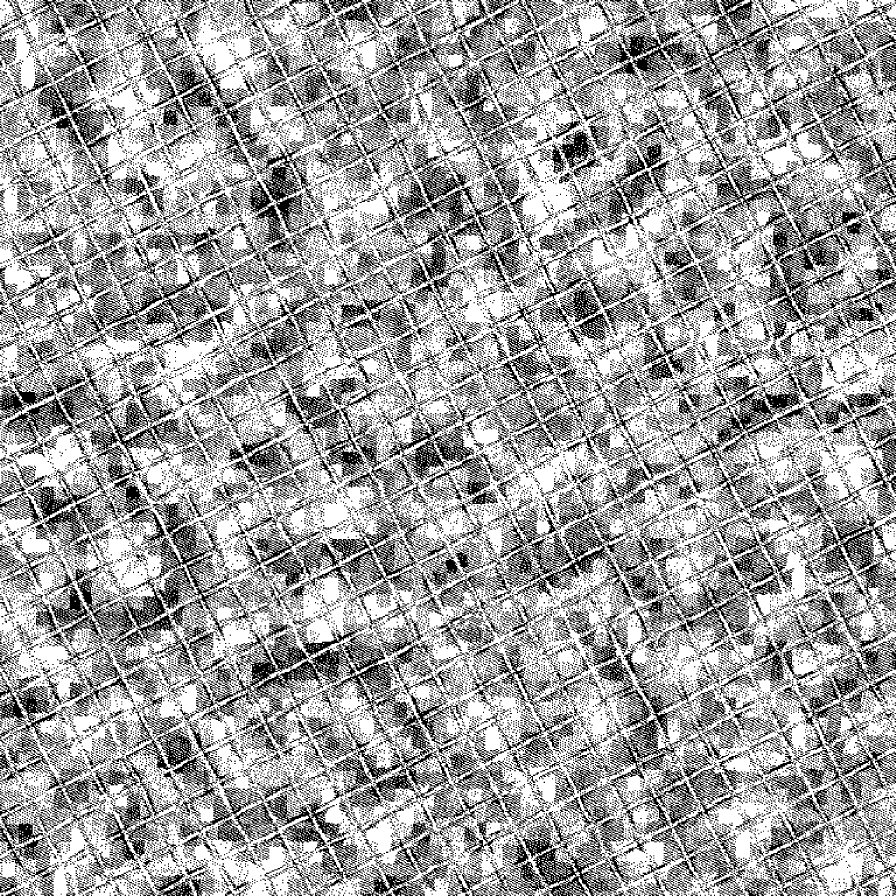
This texture is drawn by a WebGL 2 fragment shader. Its source:

```glsl
#version 300 es
precision highp float;
// Finely stippled grey mosaic seen through a slanted grid of bent glass tiles.

uniform vec2 u_resolution;
out vec4 fragColor;

const float TAU = 6.2831853;
const float DOT_COUNT = 768.0;     // stipple cells across the canvas
const float DOT_WAVE = 0.55;       // how far rows of dots meander
const float TILE_SIZE = 0.039;     // glass tile width
const float TILE_ANGLE = 0.475;    // slant of the tile grid, radians
const float TILE_BEND = 0.085;     // refraction strength, in tiles
const float BEND_LIMIT = 20.0;     // caps the refraction at the seams
const float SEAM_WOBBLE = 0.07;    // unevenness of the seams, in tiles
const float WOBBLE_SCALE = 28.0;
const float BLOCK_COUNT = 50.0;    // mosaic blocks across the canvas
const float BLOTCH_SCALE = 17.5;   // frequency of the dark blotches
const mat2 DETAIL_TURN = mat2(1.7, 1.2, -1.2, 1.7);  // turns and shrinks the finer octave
const float DETAIL_WEIGHT = 0.85;  // strength of the finer octave
const float MEAN_TONE = 0.665;
const float CONTRAST = 0.82;
const float SEAM_SHEEN = 0.25;     // light along the seam core
const float SEAM_SHADE = 0.27;     // dark beside the seam
const float STREAK_SCALE = 1.7;    // frequency of the shade streaks, per tile
const float STREAK_DEPTH = 3.0;
const int SAMPLES = 3;             // samples per pixel and axis

float hash(vec2 p) {
    vec3 h = fract(p.xyx * vec3(0.1031, 0.1030, 0.0973));
    h += dot(h, h.yzx + 33.33);
    return fract((h.x + h.y) * h.z);
}

float cornerSlope(vec2 corner, vec2 offset) {
    float angle = TAU * hash(corner);
    return dot(vec2(cos(angle), sin(angle)), offset);
}

float gradientNoise(vec2 p) {
    vec2 i = floor(p);
    vec2 f = p - i;
    vec2 w = f * f * f * (f * (f * 6.0 - 15.0) + 10.0);
    vec2 e = vec2(0.0, 1.0);
    float low = mix(cornerSlope(i, f), cornerSlope(i + e.yx, f - e.yx), w.x);
    float high = mix(cornerSlope(i + e, f - e), cornerSlope(i + e.yy, f - e.yy), w.x);
    return mix(low, high, w.y);
}

// Grey level of the square block that holds p
float mosaicTone(vec2 p) {
    vec2 place = (floor(p * BLOCK_COUNT) + 0.5) / BLOCK_COUNT * BLOTCH_SCALE;
    float blotches = gradientNoise(place + 40.0);
    float detail = gradientNoise(DETAIL_TURN * place + 90.0);
    return clamp(MEAN_TONE + CONTRAST * (blotches + DETAIL_WEIGHT * detail), 0.0, 1.0);
}

// Mosaic squeezed towards the tile edges, with lit and shaded seams
float glassTone(vec2 p) {
    float c = cos(TILE_ANGLE);
    float s = sin(TILE_ANGLE);
    mat2 tilt = mat2(c, -s, s, c);
    vec2 tile = tilt * p / TILE_SIZE;
    tile += SEAM_WOBBLE * gradientNoise(p * WOBBLE_SCALE + 7.0);
    vec2 local = fract(tile) - 0.5;
    vec2 bend = clamp(tan(0.5 * TAU * local), -BEND_LIMIT, BEND_LIMIT);
    vec2 source = transpose(tilt) * (tile + TILE_BEND * bend) * TILE_SIZE;

    vec2 gap = 0.5 - abs(local);
    vec2 core = 1.0 - smoothstep(0.02, 0.07, gap);
    vec2 flank = smoothstep(0.03, 0.07, gap) * (1.0 - smoothstep(0.08, 0.14, gap));
    float streaks = 1.0 + STREAK_DEPTH * gradientNoise(tile * STREAK_SCALE);
    float sheen = SEAM_SHEEN * max(core.x, core.y);
    float shade = SEAM_SHADE * streaks * max(flank.x, flank.y);
    return mosaicTone(source) + sheen - shade;
}

// Evenly spread threshold whose rows of dots wander
float stippleThreshold(vec2 cell) {
    float wander = DOT_WAVE * gradientNoise(cell * 0.17);
    return fract(dot(cell, vec2(0.75488, 0.56984)) + wander);
}

void main() {
    float canvasSize = min(u_resolution.x, u_resolution.y);
    vec2 corner = gl_FragCoord.xy - 0.5;

    // Average the black and white dots that the pixel covers
    float light = 0.0;
    for (int y = 0; y < SAMPLES; y++) {
        for (int x = 0; x < SAMPLES; x++) {
            vec2 offset = (vec2(x, y) + 0.5) / float(SAMPLES);
            vec2 cell = floor((corner + offset) / canvasSize * DOT_COUNT);
            float tone = glassTone((cell + 0.5) / DOT_COUNT);
            light += step(stippleThreshold(cell), tone);
        }
    }
    light /= float(SAMPLES * SAMPLES);
    fragColor = vec4(vec3(light), 1.0);
}
```
